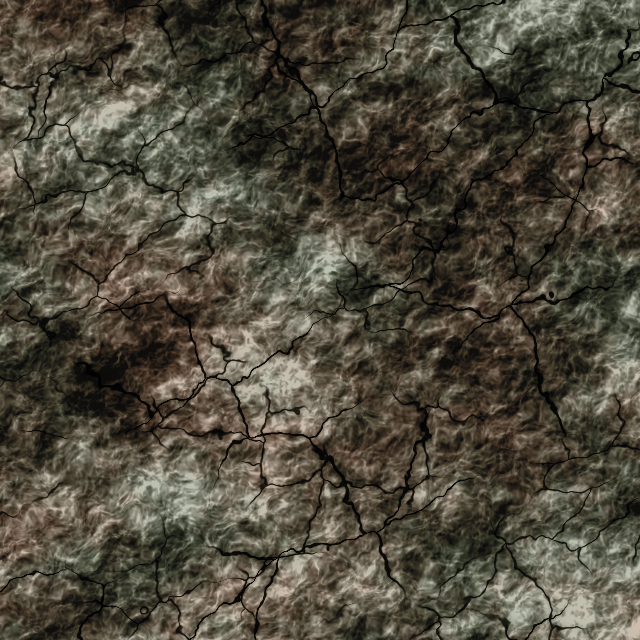
Give the GLSL for this texture, as a Shadertoy shader.

```glsl
// Weathered dark rock: mottled brown and olive stone, fibrous grain and black cracks.

const vec3 WARM_TINT = vec3(0.030, 0.0, -0.062);
const vec3 RUST_SHIFT = vec3(0.030, -0.008, -0.006);
const mat2 OCTAVE_TURN = mat2(0.8, 0.6, -0.6, 0.8);

float hash(vec2 p) {
    vec3 q = fract(vec3(p.xyx) * 0.1031);
    q += dot(q, q.yzx + 33.33);
    return fract((q.x + q.y) * q.z);
}

vec2 hash2(vec2 p) {
    return vec2(hash(p + 17.0), hash(p + 71.0));
}

mat2 rotation(float angle) {
    float c = cos(angle), s = sin(angle);
    return mat2(c, -s, s, c);
}

float noise(vec2 p) {
    vec2 cell = floor(p), f = fract(p);
    f = f * f * (3.0 - 2.0 * f);
    float low = mix(hash(cell), hash(cell + vec2(1, 0)), f.x);
    float high = mix(hash(cell + vec2(0, 1)), hash(cell + vec2(1, 1)), f.x);
    return mix(low, high, f.y);
}

// Layered noise, centred on zero.
float fbm(vec2 p, int octaves) {
    float sum = 0.0, weight = 0.5;
    for (int i = 0; i < octaves; i++) {
        sum += weight * (noise(p) - 0.5);
        p = OCTAVE_TURN * p * 2.03 + 13.7;
        weight *= 0.5;
    }
    return sum;
}

vec2 warp(vec2 p, float frequency, int octaves) {
    vec2 q = p * frequency;
    return vec2(fbm(q + 5.3, octaves), fbm(q + 41.9, octaves));
}

// Thin curling bright threads, centred near zero.
float fibres(vec2 p) {
    float sum = 0.0, weight = 0.5;
    for (int i = 0; i < 3; i++) {
        float ridge = 1.0 - abs(2.0 * noise(p) - 1.0);
        sum += weight * (ridge * ridge - 0.5);
        p = OCTAVE_TURN * p * 2.0 + 29.1;
        weight *= 0.65;
    }
    return sum;
}

// Difference of height towards the light at the upper left.
float relief(vec2 p, float frequency, float reach) {
    vec2 toLight = reach * vec2(-0.6, 0.8);
    return fbm((p - toLight) * frequency, 4) - fbm((p + toLight) * frequency, 4);
}

// Distance to the border between the two nearest scattered points.
float cellBorder(vec2 p) {
    vec2 cell = floor(p), nearest = vec2(9.0), second = vec2(9.0);
    for (int y = -1; y <= 1; y++)
    for (int x = -1; x <= 1; x++) {
        vec2 id = cell + vec2(x, y);
        vec2 offset = id + hash2(id) - p;
        float d = dot(offset, offset);
        if (d < dot(nearest, nearest)) {
            second = nearest;
            nearest = offset;
        } else if (d < dot(second, second)) {
            second = offset;
        }
    }
    return abs(dot(0.5 * (nearest + second), normalize(second - nearest + 1e-5)));
}

// Crack darkness: a sharp core in a soft shadow, fading in and out along its way.
float cracks(vec2 p, float angle, vec2 scale, float halfWidth, float threshold) {
    vec2 bent = p + 0.10 * warp(p, 7.0, 5) + 0.03 * warp(p, 38.0, 3);
    float d = cellBorder(rotation(angle) * bent * scale.x * vec2(1.0, scale.y)) / scale.x;
    float presence = smoothstep(threshold, threshold + 0.22, noise(p * scale.x * 1.3 + 8.0));
    float width = halfWidth * (0.35 + 0.65 * presence);
    float core = 1.0 - smoothstep(width * 0.4, width + 0.0016, d);
    float shadow = exp(-d / (halfWidth * 3.0));
    return presence * (0.8 * core + 0.35 * shadow);
}

void mainImage(out vec4 fragColor, in vec2 fragCoord) {
    vec2 p = fragCoord / iResolution.y;

    // Broad diagonal mottling and smaller patches
    vec2 slanted = rotation(0.38) * (p + 0.12 * warp(p, 6.0, 3));
    float blotches = fbm(slanted * vec2(3.6, 6.5) + 3.0, 3);
    float patches = fbm(slanted * vec2(13.0, 22.0) + 50.0, 4);

    // Fine surface
    vec2 curled = p + 0.03 * warp(p, 24.0, 3);
    float threads = fibres(rotation(0.5) * curled * vec2(38.0, 46.0));
    float bumps = relief(curled, 32.0, 0.002);
    float speckle = noise(p * 230.0) - 0.5;

    // Long slanted faults and a finer net of fractures
    float faults = cracks(p, 0.60, vec2(3.6, 1.8), 0.0026, 0.36);
    float fractures = cracks(p + 4.0, 0.25, vec2(8.5, 1.3), 0.0017, 0.42);

    // Tone in standard deviations, then brightness
    float tone = 0.22 + 5.2 * blotches + 3.4 * patches;
    tone += 2.6 * threads + 10.0 * bumps + 0.7 * speckle;
    tone = clamp(tone, -1.9, 2.5);
    float light = 0.255 + 0.145 * tone + 0.02 * tone * tone;
    light *= 1.0 - min(0.92, faults + 0.75 * fractures);

    // Rusty and olive stains
    float stain = 6.0 * fbm(p * vec2(4.0, 5.5) + 90.0, 4) + 2.0 * fbm(p * 45.0, 2);
    vec3 tint = WARM_TINT + RUST_SHIFT * clamp(stain, -1.2, 1.2);
    vec3 stone = light + tint * smoothstep(0.0, 0.25, light);
    fragColor = vec4(clamp(stone, 0.0, 1.0), 1.0);
}
```
